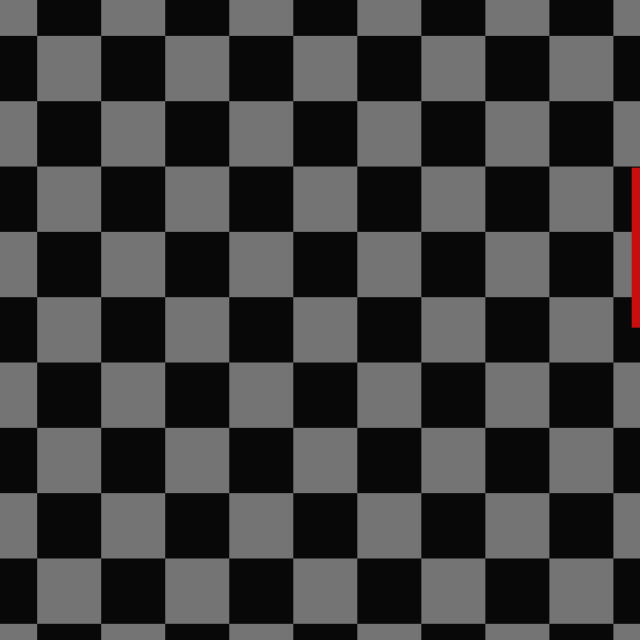
Reproduce this pattern procedurally as a three.js fragment shader.

```glsl
// Grey and black checkerboard with a thin red bar at the right edge.
varying vec2 vUv;

const vec2 CELL_SIZE = vec2(0.10004, 0.10207);
const vec2 GRID_ORIGIN = vec2(0.0581, 0.0253);
const vec3 GREY = vec3(0.46, 0.455, 0.453);
const vec3 BLACK = vec3(0.03);
const vec3 RED = vec3(0.78, 0.06, 0.06);
const vec2 BAR_MIN = vec2(0.987, 0.488);
const vec2 BAR_MAX = vec2(1.01, 0.738);

// Square wave per axis: +1 in even cells, -1 in odd ones, with smoothed steps.
vec2 squareWave(vec2 p, vec2 blur) {
  vec2 edgeDistance = 0.5 - abs(mod(p + 0.5, 2.0) - 1.0);
  return clamp(2.0 * edgeDistance / blur, -1.0, 1.0);
}

// Coverage of the even squares of a checkerboard.
float checker(vec2 p, vec2 blur) {
  vec2 wave = squareWave(p, blur);
  return 0.5 + 0.5 * wave.x * wave.y;
}

// Coverage of an axis-aligned box.
float box(vec2 p, vec2 low, vec2 high, vec2 blur) {
  vec2 inside = clamp(min(p - low, high - p) / blur + 0.5, 0.0, 1.0);
  return inside.x * inside.y;
}

void main() {
  vec2 pixel = max(fwidth(vUv), vec2(0.00001));

  // Checkerboard
  vec2 grid = (vUv - GRID_ORIGIN) / CELL_SIZE;
  vec3 color = mix(BLACK, GREY, checker(grid, pixel / CELL_SIZE));

  // Bar at the right edge
  color = mix(color, RED, box(vUv, BAR_MIN, BAR_MAX, pixel));

  gl_FragColor = vec4(color, 1.0);
}
```
